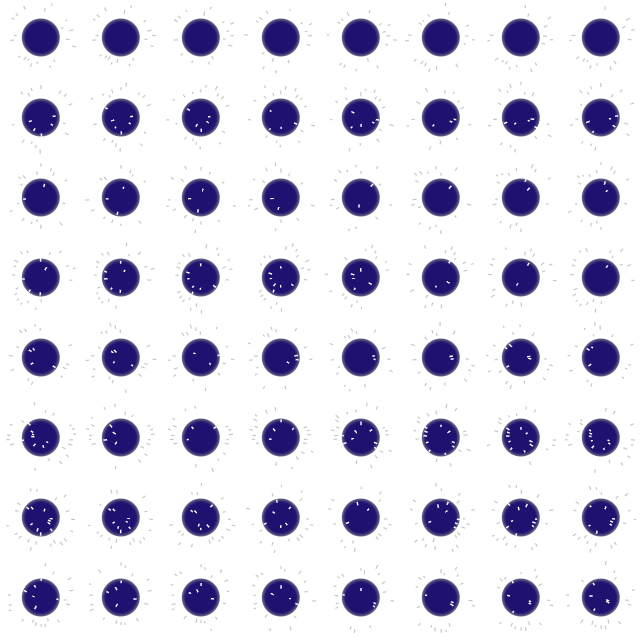
Reproduce this pattern procedurally as a WebGL 1 fragment shader.

```glsl
precision highp float;

uniform vec2 u_resolution;

#define REPEATS 8.0
#define DOT_CENTRE vec2(0.510, 0.531)
#define DOT_RADIUS 0.237
#define CORE_RADIUS 0.165
#define CORE_COLOUR vec3(0.120, 0.065, 0.440)
#define RIM_COLOUR vec3(0.370, 0.370, 0.510)
#define PAPER_COLOUR vec3(1.0)
#define DUST_COLOUR vec3(0.760, 0.770, 0.765)
#define DUST_DENSITY 0.50
#define CHIP_DENSITY 0.42

const float TAU = 6.2831853;

float hash(vec2 p) {
  return fract(sin(dot(p, vec2(12.99, 78.23))) * 4375.85);
}

// Coverage of a shape from its signed distance
float fill(float dist, float pixel) {
  return clamp(0.5 - dist / pixel, 0.0, 1.0);
}

// Radial dashes, one per sector; each moves inward from column to column.
// span is the inner and outer radius, size the half width and half length.
float dashes(vec2 p, vec2 cell, float sectors, vec2 span, vec2 size,
             float density, float life, float seed, float pixel) {
  float radius = length(p);
  float turn = (atan(p.y, p.x + 1e-5) / TAU + 0.5) * sectors;
  float sector = mod(floor(turn), sectors);
  vec2 key = vec2(sector + seed, cell.y * 3.0 + seed);

  // The age wraps after one full row of repeats
  float age = fract(hash(key) + cell.x / REPEATS) / life;
  float present = step(age, 1.0) * step(hash(key + 17.3), density);
  float place = mix(span.y, span.x, age);
  float lean = mix(0.35, 0.65, hash(key + 41.7));
  float arc = (fract(turn) - lean) * TAU / sectors * radius;
  float halfLength = size.y * mix(0.6, 1.2, hash(key + cell.x + 5.1));

  float dist = max(abs(arc) - size.x, abs(radius - place) - halfLength);
  return present * fill(dist, pixel);
}

void main() {
  vec2 grid = gl_FragCoord.xy / u_resolution * REPEATS;
  vec2 cell = mod(floor(grid), REPEATS);
  vec2 p = fract(grid) - DOT_CENTRE;
  float pixel = REPEATS / min(u_resolution.x, u_resolution.y);
  float radius = length(p);

  // Faint dust around the dot
  float dust = dashes(p, cell, 38.0, vec2(0.29, 0.435), vec2(0.007, 0.021),
                      DUST_DENSITY, 0.8, 3.0, pixel);
  vec3 colour = mix(PAPER_COLOUR, DUST_COLOUR, dust);

  // Dot with a paler, greyer rim
  float rim = smoothstep(CORE_RADIUS, DOT_RADIUS, radius);
  vec3 ink = mix(CORE_COLOUR, RIM_COLOUR, rim * rim);

  // White chips in the ink, heavier in some rows; the top row stays whole
  float wear = mix(0.5, 1.0, hash(vec2(cell.y, 9.0)));
  wear *= step(cell.y, REPEATS - 1.5);
  float chips = dashes(p, cell, 26.0, vec2(0.09, 0.228), vec2(0.009, 0.019),
                       CHIP_DENSITY * wear, 0.55, 11.0, pixel);
  ink = mix(ink, PAPER_COLOUR, chips);

  colour = mix(colour, ink, fill(radius - DOT_RADIUS, pixel));
  gl_FragColor = vec4(colour, 1.0);
}
```
